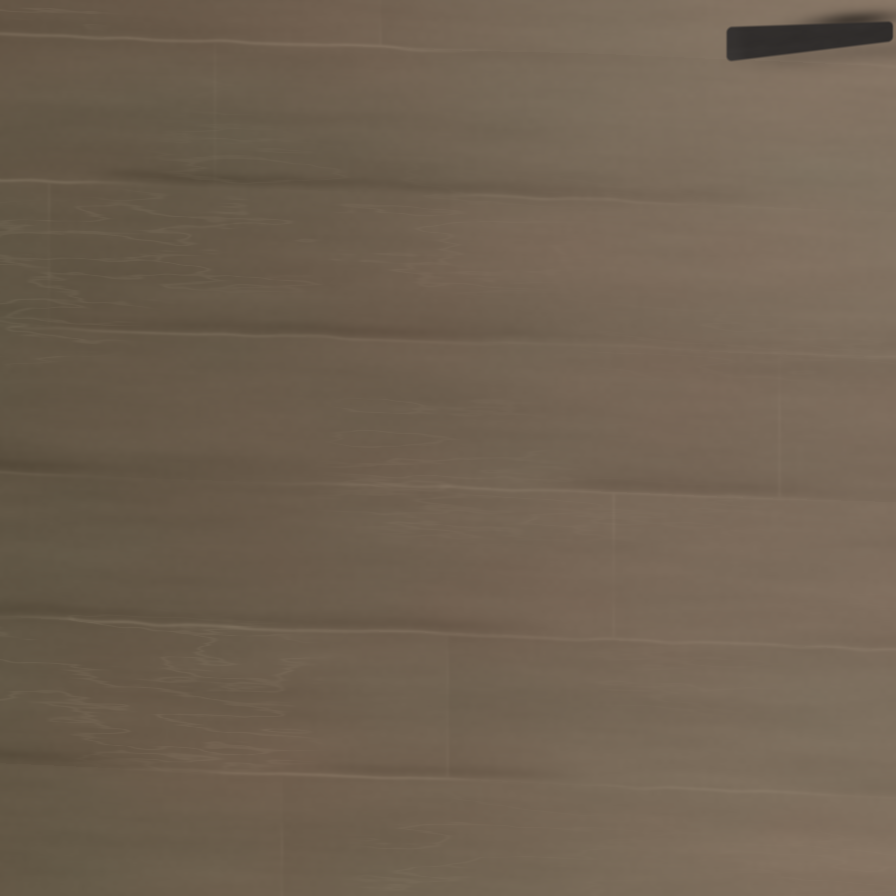
Reproduce this texture procedurally as a WebGL 1 fragment shader.

```glsl
precision highp float;
uniform vec2 u_resolution;

float hash(vec2 p) {
  return fract(sin(dot(p, vec2(127.1, 311.7))) * 43758.5453);
}

float noise(vec2 p) {
  vec2 i = floor(p), f = fract(p);
  f = f * f * (3.0 - 2.0 * f);
  return mix(mix(hash(i), hash(i + vec2(1.0, 0.0)), f.x),
             mix(hash(i + vec2(0.0, 1.0)), hash(i + vec2(1.0, 1.0)), f.x), f.y);
}

float fbm(vec2 p) {
  float sum = 0.0, amp = 0.5;
  for (int i = 0; i < 4; i++) {
    sum += amp * noise(p);
    p = p * 2.03 + vec2(17.3, 9.1);
    amp *= 0.5;
  }
  return sum;
}

float bell(float x, float width) {
  return exp(-x * x / (width * width));
}

// Light falls from the upper right, with faint pink and green patches
vec3 floorLight(vec2 uv) {
  vec3 color = mix(vec3(0.375, 0.325, 0.26), vec3(0.49, 0.43, 0.367), smoothstep(-0.15, 1.1, uv.x));
  color += vec3(0.05, 0.042, 0.04) * smoothstep(0.5, 1.1, uv.y) * smoothstep(0.2, 1.1, uv.x);
  color += vec3(0.022, 0.016, 0.012) * smoothstep(0.4, 0.0, uv.y);
  color += 0.018 * smoothstep(0.7, 1.0, uv.y) * (1.0 - uv.x);
  float tint = fbm(uv * vec2(3.0, 6.0) + 4.0) - 0.47;
  return color + tint * vec3(0.035, -0.012, -0.005);
}

// Planks: long grain, broken seams with a pale edge and a soft shadow, butt joints
float planks(vec2 uv) {
  float v = uv.y + 0.035 * uv.x + 0.004 * (noise(vec2(uv.x * 6.0, uv.y * 9.0)) - 0.5);
  float row = (v - 0.147) / 0.163;
  float id = floor(row);
  float seam = floor(row + 0.5);
  float d = (row - seam) * 0.163 + 0.003 * (noise(vec2(uv.x * 28.0, seam * 5.0)) - 0.5);
  float leftness = 1.0 - smoothstep(0.1, 0.8, uv.x);

  float tone = 0.04 * (fbm(vec2(uv.x * 3.0, v * 22.0) + id * 3.7) - 0.47);
  tone += 0.022 * (fbm(vec2(uv.x * 9.0, v * 75.0)) - 0.47);
  tone += 0.007 * (noise(uv * 140.0) - 0.5);

  float ripple = bell(fbm(vec2(uv.x * 7.0, v * 55.0) + 31.0) - 0.5, 0.025);
  float patches = smoothstep(0.5, 0.75, noise(vec2(uv.x * 4.0, v * 11.0) + 8.0));
  tone += 0.028 * ripple * patches * (0.25 + 0.75 * leftness);

  float paleMask = smoothstep(0.3, 0.75, noise(vec2(uv.x * 5.0, seam * 7.3 + 2.5)));
  float darkMask = smoothstep(0.35, 0.85, noise(vec2(uv.x * 4.0, seam * 4.7 + 11.5)));
  tone += 0.06 * bell(d, 0.0021) * paleMask * (0.45 + 0.55 * leftness);
  tone -= 0.045 * bell(d - 0.009, 0.007) * darkMask * (0.35 + 0.65 * leftness);
  tone -= 0.012 * bell(d - 0.018, 0.018) * darkMask;

  float joint = uv.x - fract(0.5 + id * 0.185);
  float across = smoothstep(0.0, 0.03, fract(row)) * smoothstep(1.0, 0.97, fract(row));
  tone += 0.02 * bell(joint, 0.002) * across * noise(vec2(id * 3.1, v * 30.0));
  tone -= 0.012 * smoothstep(-0.002, 0.002, joint) * exp(-max(joint, 0.0) * 7.0) * across * hash(vec2(id, 5.0));
  return tone;
}

// Tapered dark handle entering at the upper right edge
vec3 addHandle(vec3 color, vec2 uv) {
  vec2 q = uv - vec2(0.817, 0.951);
  q.y -= 0.078 * q.x;
  float halfWidth = mix(0.013, 0.005, clamp(q.x / 0.18, 0.0, 1.0));
  vec2 outside = vec2(max(-q.x, q.x - 0.174), abs(q.y) - halfWidth);
  float d = length(max(outside, 0.0)) - 0.006;

  float shadow = bell(q.y - 0.016, 0.009) * bell(q.x - 0.135, 0.05);
  color *= 1.0 - 0.5 * shadow;
  color *= 1.0 - 0.13 * bell(q.y + 0.02, 0.012) * smoothstep(-0.02, 0.08, q.x);
  vec3 black = vec3(0.19, 0.178, 0.172) + 0.025 * (fbm(q * vec2(40.0, 120.0)) - 0.5);
  black += 0.02 * smoothstep(0.02, 0.0, q.x);
  color = mix(color, black, smoothstep(0.0018, -0.0018, d));
  float tip = smoothstep(0.178, 0.182, q.x) * smoothstep(0.011, 0.007, abs(q.y));
  return mix(color, vec3(0.5, 0.43, 0.36), 0.8 * tip);
}

void main() {
  vec2 uv = gl_FragCoord.xy / u_resolution;
  vec3 color = floorLight(uv) + planks(uv) * vec3(1.0, 0.97, 0.9);
  gl_FragColor = vec4(addHandle(color, uv), 1.0);
}
```
